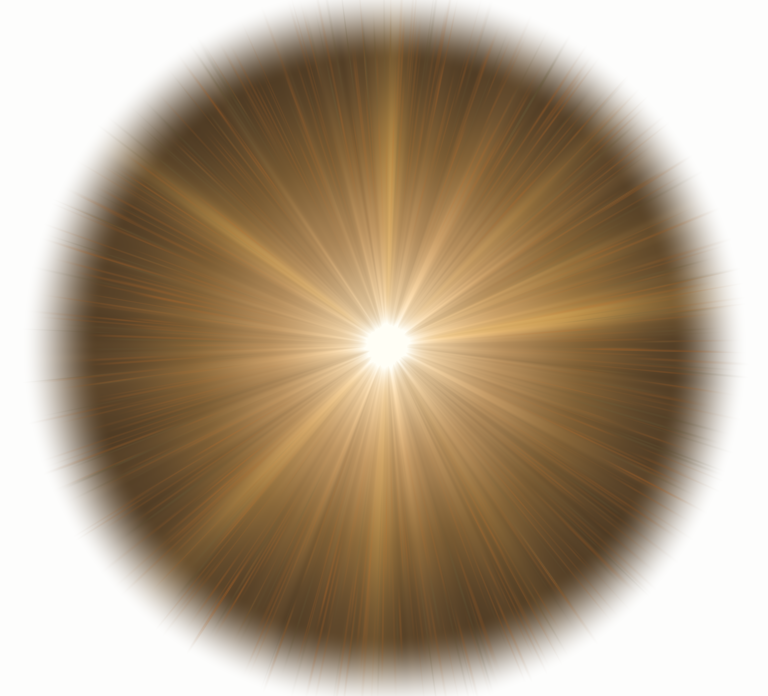
Reproduce this background procedurally as a WebGL 2 fragment shader.

```glsl
#version 300 es
precision highp float;
// A golden starburst with fine radial streaks inside a soft-edged disk on white.

#define STAR_CENTER vec2(0.504, 0.504)
#define DISK_CENTER vec2(0.501, 0.500)
#define DISK_INNER 0.412
#define DISK_OUTER 0.522
#define CORE_RADIUS 0.036
#define RAY_CONTRAST 0.24
#define STREAK_STRENGTH 0.30
#define STREAK_LAYERS 6
#define BEAM_COUNT 8

uniform vec2 u_resolution;
out vec4 fragColor;

const float TAU = 6.2831853;
const vec3 PAPER = vec3(0.992, 0.992, 0.988);
const vec3 CREAM = vec3(0.92, 0.79, 0.60);
const vec3 TAN = vec3(0.73, 0.57, 0.37);
const vec3 BRONZE = vec3(0.52, 0.39, 0.215);
const vec3 UMBER = vec3(0.34, 0.255, 0.155);
const vec3 GOLD = vec3(0.85, 0.65, 0.29);
const vec3 ORANGE = vec3(0.78, 0.42, 0.15);
const vec3 OLIVE = vec3(0.42, 0.40, 0.25);

// Beam: direction in degrees, angular width in degrees, strength
const vec3 BEAMS[BEAM_COUNT] = vec3[](
    vec3(89.0, 4.5, 0.55), vec3(9.0, 5.0, 0.65),
    vec3(144.0, 4.5, 0.48), vec3(45.0, 4.0, 0.24),
    vec3(268.0, 6.0, 0.36), vec3(227.0, 7.0, 0.32),
    vec3(300.0, 5.0, 0.18), vec3(23.0, 10.0, 0.25));

float hash(vec2 p) {
    vec3 q = fract(p.xyx * 0.1031);
    q += dot(q, q.yzx + 33.33);
    return fract((q.x + q.y) * q.z);
}

// Value noise around the circle; turn runs from 0 to 1 without a seam
float ringNoise(float turn, float count, float seed) {
    float x = turn * count;
    float cell = floor(x);
    float a = hash(vec2(mod(cell, count), seed));
    float b = hash(vec2(mod(cell + 1.0, count), seed));
    return mix(a, b, smoothstep(0.0, 1.0, x - cell));
}

// Soft rays, with each octave dropped where it gets finer than a pixel
float softRays(float turn, float r, float pixel) {
    float sum = 0.0, count = 40.0, gain = 0.5;
    for (int i = 0; i < 4; i++) {
        float visible = smoothstep(0.6, 2.0, TAU * r / (count * pixel));
        sum += gain * visible * (ringNoise(turn, count, float(i) + 7.0) - 0.5);
        count *= 2.0;
        gain *= 0.8;
    }
    return sum;
}

// Broad golden beams
float beamLight(float angle, float r) {
    float sum = 0.0;
    for (int i = 0; i < BEAM_COUNT; i++) {
        vec3 beam = BEAMS[i];
        float d = mod(degrees(angle) - beam.x + 180.0, 360.0) - 180.0;
        float t = d / beam.y;
        sum += beam.z * (0.65 * exp(-t * t) + 0.35 * exp(-6.0 * t * t));
    }
    return sum * smoothstep(0.01, 0.08, r) * (1.0 - 0.65 * smoothstep(0.22, 0.46, r));
}

// Thin streaks with their own start, length and tint; alpha in w
vec4 thinStreaks(float turn, float r, float pixel) {
    vec4 sum = vec4(0.0);
    for (int i = 0; i < STREAK_LAYERS; i++) {
        float count = 70.0 + 23.0 * float(i);
        float x = turn * count;
        vec2 id = vec2(mod(floor(x), count), float(i) * 17.0 + 3.0);
        float offset = fract(x) - mix(0.3, 0.7, hash(id));
        float dist = abs(offset) * TAU * r / count;
        float width = r * mix(0.001, 0.004, hash(id + 31.0));
        float line = 1.0 - smoothstep(0.0, width + pixel, dist);
        line *= width / (width + 0.4 * pixel);
        float start = mix(0.08, 0.38, hash(id + 59.0));
        float finish = start + mix(0.10, 0.28, hash(id + 83.0));
        line *= smoothstep(start, start + 0.06, r) * (1.0 - smoothstep(finish - 0.06, finish, r));
        vec3 tint = mix(OLIVE, ORANGE, step(0.28, hash(id + 97.0)));
        sum += vec4(tint, 1.0) * line * mix(0.4, 1.0, hash(id + 113.0));
    }
    return vec4(sum.rgb / max(sum.w, 0.001), min(sum.w, 1.0));
}

void main() {
    float pixel = 1.0 / u_resolution.y;
    vec2 aspect = vec2(u_resolution.x * pixel, 1.0);
    vec2 uv = gl_FragCoord.xy * pixel;
    vec2 p = uv - STAR_CENTER * aspect;
    float r = max(length(p), 0.5 * pixel);
    float angle = atan(p.y, p.x + 1e-6);
    float turn = fract(angle / TAU + 1.0);

    // Radial colour ramp
    vec3 color = mix(CREAM, TAN, smoothstep(0.04, 0.18, r));
    color = mix(color, BRONZE, smoothstep(0.14, 0.30, r));
    color = mix(color, UMBER, smoothstep(0.25, 0.42, r));

    // Beams, soft rays and streaks
    float rays = softRays(turn, r, pixel);
    color = mix(color, mix(GOLD, CREAM, exp(-r * 7.0)), min(beamLight(angle, r), 0.85));
    color *= 1.0 + RAY_CONTRAST * rays;
    vec4 streaks = thinStreaks(turn, r, pixel);
    color = mix(color, streaks.rgb, streaks.w * STREAK_STRENGTH * smoothstep(0.08, 0.32, r));

    // White core with a ragged halo
    float reach = r / (1.0 + 0.5 * rays);
    float glow = 1.5 * exp(-pow(reach / CORE_RADIUS, 2.0)) + 0.45 * exp(-reach / 0.045);
    color = mix(color, vec3(1.0, 0.995, 0.96), clamp(glow, 0.0, 1.0));

    // Soft disk edge, crossed faintly by the streaks
    float rim = length(uv - DISK_CENTER * aspect) - 0.008 * streaks.w;
    color = mix(color, PAPER, smoothstep(DISK_INNER, DISK_OUTER, rim));
    fragColor = vec4(clamp(color, 0.0, 1.0), 1.0);
}
```
